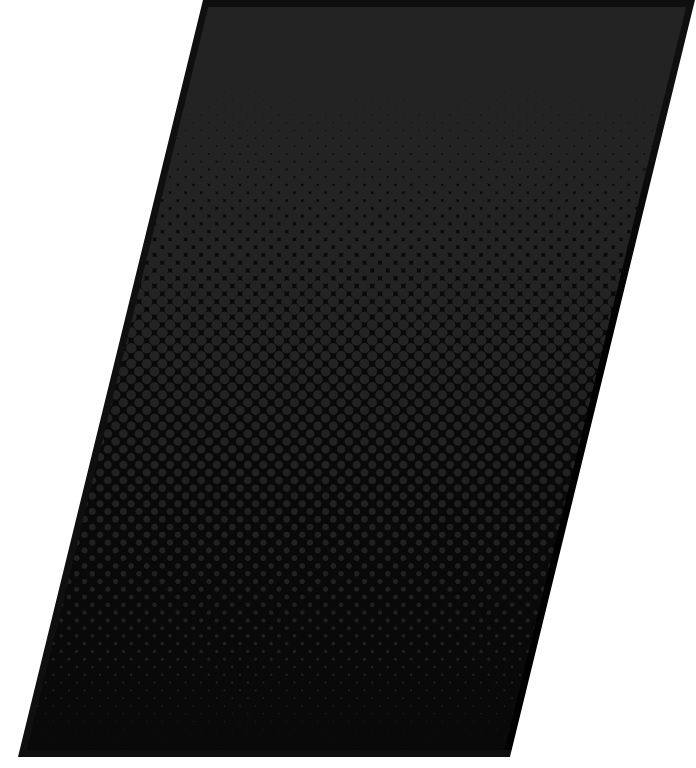
This background is drawn by a Shadertoy shader. Its source:

```glsl
#define SLANT 0.2444
#define LEFT_TOP 0.2643
#define PANEL_WIDTH 0.6406
#define PANEL_BOTTOM 0.9857
#define BORDER 0.0092
#define PITCH 0.02025
#define GRID_ORIGIN vec2(0.3328, 0.3724)
#define FADE_START 0.1146
#define FADE_END 0.970
#define PAPER vec3(1.0)
#define CHARCOAL vec3(0.138)
#define INK vec3(0.036)

// Antialiased coverage of the region where depth is positive
float coverage(float depth, float pixel) {
    return clamp(depth / pixel + 0.5, 0.0, 1.0);
}

// Distance to the nearest dot centre of a diagonal lattice, in cells
float dotDistance(vec2 cell) {
    float corners = length(fract(cell + 0.5) - 0.5);
    float centres = length(fract(cell) - 0.5);
    return min(corners, centres);
}

// Halftone discs that shrink from full cover to nothing going down
vec3 halftone(vec2 p, float pixel) {
    float fade = (p.y - FADE_START) / (FADE_END - FADE_START);
    float radius = (1.0 - fade) * (0.5 + 0.3 * fade * fade);
    float depth = radius - dotDistance((p - GRID_ORIGIN) / PITCH);
    vec3 dotColor = CHARCOAL - 0.012 * smoothstep(0.3, 0.9, p.y);
    return mix(INK, dotColor, coverage(depth * PITCH, pixel));
}

// Frame colour, darkening down the right-hand side
vec3 frameColor(vec2 p, float fromRight) {
    float rightSide = 1.0 - step(BORDER * 1.5, fromRight);
    float lower = smoothstep(0.1, 0.5, p.y);
    float bottom = step(PANEL_BOTTOM - BORDER, p.y);
    return vec3(0.06 * (1.0 - rightSide * lower * (1.0 - bottom)));
}

void mainImage(out vec4 fragColor, in vec2 fragCoord) {
    // Canvas heights, measured down from the top
    float pixel = 1.0 / iResolution.y;
    vec2 p = vec2(fragCoord.x, iResolution.y - fragCoord.y) * pixel;

    // Depth inside the slanted panel
    float fromLeft = p.x - LEFT_TOP + SLANT * p.y;
    float fromRight = PANEL_WIDTH - fromLeft;
    float fromBottom = PANEL_BOTTOM - p.y;
    float panel = min(min(fromLeft, fromRight), fromBottom);
    float inner = min(panel, p.y) - BORDER;

    // Fill, frame, then surrounding paper
    vec3 color = halftone(p, pixel);
    color = mix(frameColor(p, fromRight), color, coverage(inner, pixel));
    color = mix(PAPER, color, coverage(panel, pixel));
    fragColor = vec4(color, 1.0);
}
```
